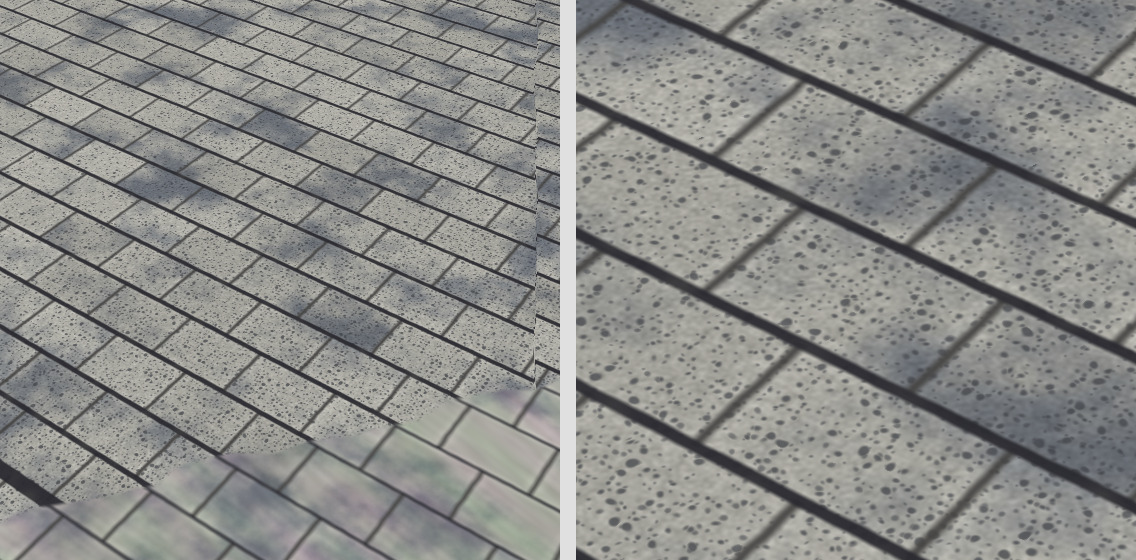
Left, the full canvas; right, a detail of the centre.
Write a three.js fragment shader that draws this texture.

```glsl
// Sunlit stone pavers in running bond, seen obliquely with soft dappled shade.
// Each point is projected onto the ground plane, where rows, joints, pits and
// gradient-noise wear are built; a smoother band of paving fills the foreground.
varying vec2 vUv;

const vec3 LIT_STONE = vec3(0.665, 0.66, 0.63);
const vec3 SHADED_STONE = vec3(0.365, 0.39, 0.43);
const vec3 JOINT_DARK = vec3(0.165, 0.165, 0.19);
const vec3 JOINT_DUSTY = vec3(0.27, 0.265, 0.26);
const vec3 PIT_COLOR = vec3(0.25, 0.26, 0.28);

vec2 hash2(vec2 p) {
  p = vec2(dot(p, vec2(127.1, 311.7)), dot(p, vec2(269.5, 183.3)));
  return fract(sin(p) * 43758.5);
}

float gradNoise(vec2 p) {
  vec2 i = floor(p), f = fract(p);
  vec2 s = f * f * f * (f * (f * 6.0 - 15.0) + 10.0);
  vec2 e = vec2(1.0, 0.0);
  float a = dot(hash2(i) * 2.0 - 1.0, f);
  float b = dot(hash2(i + e.xy) * 2.0 - 1.0, f - e.xy);
  float c = dot(hash2(i + e.yx) * 2.0 - 1.0, f - e.yx);
  float d = dot(hash2(i + e.xx) * 2.0 - 1.0, f - e.xx);
  return mix(mix(a, b, s.x), mix(c, d, s.x), s.y);
}

float fbm(vec2 p) {
  float sum = 0.0, amp = 0.6;
  for (int i = 0; i < 4; i++) {
    sum += amp * gradNoise(p);
    p = mat2(1.6, 1.2, -1.2, 1.6) * p + 7.3;
    amp *= 0.5;
  }
  return sum;
}

// Inverse perspective: x counts pavers along a row, y counts rows toward the viewer
vec2 groundPlane(vec2 p) {
  vec2 alongRow = vec2(0.0992, 0.0379) + 0.0352 * p;
  vec2 acrossRow = vec2(-0.0759, 0.0361) + 0.0351 * p;
  vec2 r = p - vec2(0.4674, 0.4570);
  float det = alongRow.x * acrossRow.y - alongRow.y * acrossRow.x;
  return vec2(r.x * acrossRow.y - r.y * acrossRow.x,
              alongRow.x * r.y - alongRow.y * r.x) / det;
}

// Scattered round pits, one candidate per cell
float pits(vec2 q, float density, float soft) {
  vec2 cell = floor(q);
  vec2 rnd = hash2(cell + 31.7);
  vec2 center = 0.5 + 0.4 * (hash2(cell) - 0.5);
  float radius = mix(0.14, 0.34, rnd.x * rnd.x);
  float dist = length(fract(q) - center);
  return step(rnd.y, density) * (1.0 - smoothstep(radius - soft, radius + soft, dist));
}

// Distance to the nearest row joint (y) and cross joint (x), in plane units
vec2 jointDistance(vec2 local) {
  return min(local, 1.0 - local);
}

vec3 paving(vec2 g, vec2 p, float depth, float smoothed) {
  float soft = mix(0.022, 0.04, smoothed) * depth;
  vec2 q = g * vec2(1.5, 1.0);

  // Running bond with slightly uneven edges
  vec2 bond = g + 0.012 * vec2(gradNoise(q * 5.0), gradNoise(q * 5.0 + 19.0));
  bond.y += 0.04;
  float row = floor(bond.y);
  bond.x -= 0.5 * row;
  vec2 id = vec2(floor(bond.x), row);
  vec2 edge = jointDistance(fract(bond));
  vec2 rnd = hash2(id + 3.1);

  // Shade drifts across pavers, each with its own tone
  float drift = fbm(q * vec2(0.55, 0.75) + 4.2) + 0.35 * fbm(q * 2.3);
  float shade = smoothstep(-0.12, 0.42, drift + 0.22 * (rnd.x - 0.45));
  vec3 color = mix(LIT_STONE, SHADED_STONE, 0.85 * shade);
  color *= 0.95 + 0.1 * rnd.y;

  // Grain and pits, coarser toward the lower right
  float near = smoothstep(0.1, 0.75, p.y * 0.75 + p.x * 0.3);
  color *= 1.0 + (1.0 - smoothed) * (0.16 * gradNoise(q * 24.0) + 0.12 * gradNoise(q * 11.0));
  vec2 warped = q + 0.03 * vec2(gradNoise(q * 9.0), gradNoise(q * 9.0 + 5.0));
  float pitted = pits(warped * 10.0, mix(0.15, 0.5, near), 9.0 * soft * 0.7);
  pitted = max(pitted, 0.75 * pits(warped * 17.0 + 8.4, mix(0.25, 0.5, near), 0.2));
  color = mix(color, PIT_COLOR, 0.72 * pitted * (1.0 - smoothed));

  // Pale worn rim just inside the joints
  float rim = 1.0 - smoothstep(0.05, 0.13, min(edge.x, edge.y));
  color += 0.035 * rim * (1.0 - shade);

  // Smoothed paving carries faint tinted diagonal streaks
  vec2 streak = vec2(dot(p, vec2(0.8, 0.6)) * 14.0, dot(p, vec2(-0.6, 0.8)) * 70.0);
  float tint = gradNoise(streak);
  color += smoothed * (0.07 * tint + 0.06 * gradNoise(streak.yx * 0.3) * vec3(1.0, -0.6, 0.8));

  // Joints: broad dark rows, thin cross joints, one open gap near the viewer
  float openGap = 1.0 - step(0.5, abs(floor(bond.y + 0.5) - 6.0));
  float rowWidth = mix(0.043, 0.028, smoothed) + 0.075 * openGap * (1.0 - smoothed);
  float rowJoint = 1.0 - smoothstep(rowWidth - soft, rowWidth + soft, edge.y);
  float crossJoint = 1.0 - smoothstep(0.021 - soft, 0.021 + soft, edge.x);
  vec3 rowColor = mix(JOINT_DARK, JOINT_DUSTY, smoothstep(-0.1, 0.5, gradNoise(q * 3.0)) * 0.6);
  color = mix(color, JOINT_DUSTY, 0.9 * crossJoint);
  return mix(color, rowColor, mix(0.95, 0.75, smoothed) * rowJoint);
}

void main() {
  vec2 p = vec2(vUv.x, 1.0 - vUv.y);
  vec2 g = groundPlane(p);
  float depth = 1.0 - 0.0352 * g.x - 0.0351 * g.y;

  // Ragged border of the foreground band and a slipped strip at the right
  float border = p.y - 0.93 + 0.25 * p.x + 0.05 * gradNoise(p * 9.0);
  float foreground = smoothstep(-0.006, 0.006, border);
  float strip = smoothstep(0.955, 0.959, p.x + 0.008 * gradNoise(p * 14.0));

  vec3 color = paving(g + strip * vec2(0.3, 0.4), p, depth, 0.0);
  vec3 nearColor = paving(g + vec2(0.25, -0.04), p, depth, 1.0);
  gl_FragColor = vec4(mix(color, nearColor, foreground), 1.0);
}
```
